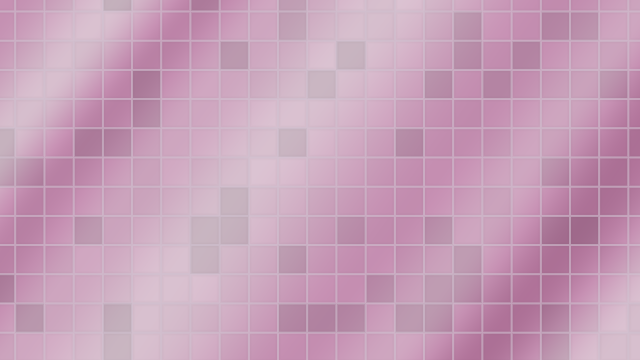
A Shadertoy shader for this background:

```glsl
// Small square tiles in rose and mauve, crossed by soft diagonal bands of light.
// A smooth tone ramp runs along the diagonal; a hash per cell shades the tiles,
// and a distance to the cell edge draws the pale, translucent grout.

const float CELL = 0.0811; // tile pitch in canvas heights

float hash(vec2 p) {
    return fract(sin(dot(p, vec2(127.1, 311.7))) * 43758.5453);
}

// Lightness across the diagonal: each stop is (position, tone)
float bandTone(float s) {
    vec2 stops[9] = vec2[9](
        vec2(0.02, 0.42), vec2(0.30, 0.97), vec2(0.55, 0.24),
        vec2(0.78, 0.66), vec2(1.07, 0.98), vec2(1.57, 0.37),
        vec2(1.81, 0.66), vec2(2.06, 0.04), vec2(2.44, 0.97));
    float tone = stops[0].y;
    for (int i = 1; i < 9; i++) {
        tone = mix(tone, stops[i].y, smoothstep(stops[i - 1].x, stops[i].x, s));
    }
    return tone;
}

// Plum through rose to pale pink
vec3 palette(float tone) {
    vec3 plum = vec3(0.67, 0.43, 0.58);
    vec3 rose = vec3(0.77, 0.56, 0.695);
    vec3 pale = vec3(0.85, 0.76, 0.815);
    vec3 lower = mix(plum, rose, clamp(tone / 0.4, 0.0, 1.0));
    return mix(lower, pale, clamp((tone - 0.4) / 0.6, 0.0, 1.0));
}

void mainImage(out vec4 fragColor, in vec2 fragCoord) {
    vec2 uv = fragCoord / iResolution.y;

    // Diagonal coordinate, bent a little by layered sines
    float s = uv.x + 0.75 * (1.0 - uv.y);
    s += 0.014 * sin(5.0 * uv.y - 2.0 * uv.x) + 0.008 * sin(9.0 * uv.x - 11.0 * uv.y);
    vec3 color = palette(bandTone(s));

    // Tile grid
    vec2 grid = (uv - vec2(0.0424, 0.0760)) / CELL;
    vec2 id = floor(grid);
    vec2 toLine = 0.5 - abs(fract(grid) - 0.5);
    float edge = min(toLine.x, toLine.y);

    // Slight shade on every tile, and a dull darker one now and then
    color *= 1.0 + 0.035 * (hash(id) - 0.5);
    float dull = step(0.87, hash(id + 37.0));
    color *= mix(vec3(1.0), vec3(0.92, 0.935, 0.925), dull);
    color *= 1.0 - 0.025 * (1.0 - smoothstep(0.03, 0.13, edge));

    // Grout lines
    float aa = max(1.0 / (iResolution.y * CELL), 0.015);
    float grout = 1.0 - smoothstep(0.035 - 0.5 * aa, 0.035 + 0.5 * aa, edge);
    color = mix(color, vec3(0.82, 0.76, 0.82), 0.58 * grout);

    fragColor = vec4(color, 1.0);
}
```
